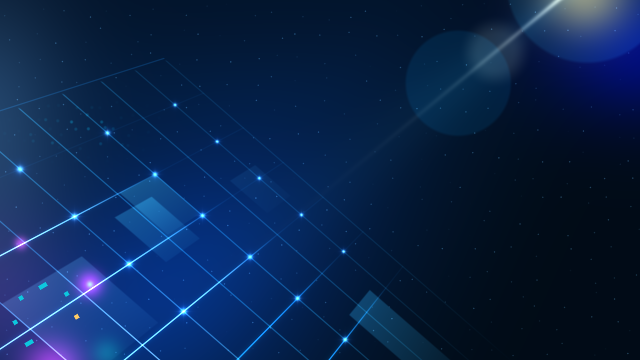
Reproduce this background procedurally as a Shadertoy shader.

```glsl
// Deep blue backdrop: a glowing perspective grid at lower left, a lens flare at upper right.

// Grid plane: origin, column step, row step and perspective strength.
const vec2 ORIGIN = vec2(.5306, .8618);
const vec2 COLUMN = vec2(-.0995, -.0671);
const vec2 ROW = vec2(.1051, -.0914);
const float PERSPECTIVE = .051;

float cross2(vec2 a, vec2 b) { return a.x * b.y - a.y * b.x; }

vec2 hash2(vec2 p) {
    vec3 q = fract(p.xyx * vec3(.1031, .1030, .0973));
    q += dot(q, q.yzx + 33.33);
    return fract((q.xx + q.yz) * q.zy);
}

float glow(vec2 p, vec2 center, vec2 radius) {
    vec2 q = (p - center) / radius;
    return exp(-dot(q, q));
}

float disc(vec2 p, vec2 center, float radius, float soft) {
    return 1. - smoothstep(radius - soft, radius + soft, length(p - center));
}

vec2 toGrid(vec2 p) {
    vec2 q = p - ORIGIN, side = COLUMN + PERSPECTIVE * p;
    return vec2(cross2(q, ROW), cross2(side, q)) / cross2(side, ROW);
}

vec2 fromGrid(vec2 g) {
    return (ORIGIN + COLUMN * g.x + ROW * g.y) / (1. - PERSPECTIVE * g.x);
}

// Translucent grid-aligned panel, fading along its rows.
float panel(vec2 g, vec2 lo, vec2 hi, vec2 aa) {
    vec2 inside = smoothstep(lo - aa, lo + aa, g) * (1. - smoothstep(hi - aa, hi + aa, g));
    return inside.x * inside.y * mix(1., .25, (g.y - lo.y) / (hi.y - lo.y));
}

// Tiny dots scattered over square cells.
float specks(vec2 p, float cells, float radius, float px) {
    vec2 id = floor(p * cells), h = hash2(id + 7.);
    float d = length(fract(p * cells) - .15 - .7 * h) / cells;
    return (1. - smoothstep(radius * .3, radius + px, d)) * hash2(id + 51.).x;
}

vec3 backdrop(vec2 p) {
    float shade = smoothstep(.75, 1.65, p.x - .45 * p.y + .2);
    vec3 col = mix(vec3(.012, .105, .225), vec3(.003, .045, .09), shade);
    col *= 1. - .25 * smoothstep(.7, 1.05, p.y);
    vec2 q = mat2(.77, -.64, .64, .77) * (p - vec2(.46, .2));
    col += vec3(.005, .08, .28) * glow(q, vec2(0), vec2(.5, .32));
    col += vec3(.13, .17, .2) * glow(p, vec2(-.06, .64), vec2(.24, .4));
    col += vec3(.15, .04, .14) * glow(p, vec2(-.02, .16), vec2(.22, .24));
    col += vec3(.55, .1, .45) * glow(p, vec2(.15, -.02), vec2(.08, .07));
    return col + vec3(.0, .2, .12) * glow(p, vec2(.297, .018), vec2(.04));
}

vec3 lensFlare(vec3 col, vec2 p) {
    col += vec3(.0, .01, .42) * glow(p, vec2(1.78, .88), vec2(.26, .2));
    col += vec3(.015, .085, .1) * disc(p, vec2(1.632, 1.051), .225, .006);
    col = mix(col, vec3(.62, .64, .54), .9 * glow(p, vec2(1.625, 1.02), vec2(.12, .11)));
    col += vec3(.0, .058, .085) * disc(p, vec2(1.273, .769), .146, .005);
    col += vec3(.11, .11, .09) * disc(p, vec2(1.377, .856), .075, .03);
    // Diagonal ray with a wide faint beam.
    vec2 q = p - vec2(1.551, 1.), dir = vec2(-.772, -.635);
    float along = max(dot(q, dir), 0.), off = cross2(q, dir);
    col += vec3(.4, .4, .35) * exp(-pow(off / .007, 2.) - along * 4.5);
    return col + vec3(.02, .055, .065) * exp(-pow(off / (.03 + .1 * along), 2.) - along * 1.1);
}

vec3 gridLight(vec2 p, float px) {
    vec2 g = toGrid(p), n = round(g);
    vec2 rate = vec2(length(vec2(dFdx(g.x), dFdy(g.x))), length(vec2(dFdx(g.y), dFdy(g.y)))) / px;
    vec2 d = abs(g - n) / rate, aa = rate * px;
    vec2 line = 1. - smoothstep(vec2(0), vec2(.0007 + px), d);
    line *= step(vec2(1, 0), n) * step(n, vec2(8, 6)) * smoothstep(vec2(.95, .03), vec2(1., .09), g).yx;

    // Panels
    vec3 col = vec3(.07, .19, .2) * panel(g, vec2(4, 2), vec2(4.95, 2.95), aa);
    col += vec3(.06, .18, .19) * panel(g, vec2(4.5, 2.3), vec2(5.45, 3.28), aa);
    col += vec3(.02, .05, .06) * panel(g, vec2(1.75, 2.75), vec2(2.7, 3.6), aa);
    col += vec3(.05, .18, .23) * panel(g, vec2(2.4, 5.8), vec2(3.4, 8.), aa);
    col += vec3(.07, .13, .14) * panel(g, vec2(6.5, 2.55), vec2(8., 3.9), aa);

    // Columns, then rows that brighten toward the near side
    float column = (.14 + .3 * smoothstep(1., 5., n.x)) * (1. - smoothstep(5., 9.5, g.y));
    float front = smoothstep(5.5, 7., n.x) * smoothstep(2., 4., g.y);
    col += line.x * column * mix(vec3(.12, .5, .65), vec3(.9, 1.3, 1.4), front);
    float near = smoothstep(3., 6.5, g.x + .5 * (n.y - 3.)) * step(1.5, n.y);
    float faint = n.y < .5 ? .2 : .05;
    col += line.y * (faint + .85 * near) * mix(vec3(.1, .5, .8), vec3(.6, .85, .85), near * step(n.y, 4.));
    col += vec3(.0, .1, .16) * near * exp(-d.y / .005) * step(n.y, 6.);

    // Star nodes on every second column
    vec2 node = vec2(2. * round(g.x / 2.), n.y), q = abs(p - fromGrid(node));
    float lit = step(2., node.x) * step(node.x, 6.) * step(1., node.y);
    lit *= step(node.y, node.x > 5. ? 4. : node.x > 3. ? 6. : 5.);
    float size = mix(.0042, .008, (node.x - 2.) / 4.), r = length(q);
    float spikes = exp(-(q.x + q.y) / size - min(q.x, q.y) / .002);
    return col + lit * (vec3(.35, .6, .6) * exp(-r * r / (size * size)) + vec3(.0, .28, .75) * exp(-r / size) + .25 * spikes);
}

// Ring of bright chips around the near panel.
vec3 chips(vec3 col, vec2 p, float px) {
    for (int i = 0; i < 6; i++) {
        float a = .83 * float(i);
        vec2 q = p - vec2(.127, .12) - .086 * vec2(cos(a), sin(a));
        q = abs(mat2(.86, -.5, .5, .86) * q) - vec2(i % 3 == 2 ? .012 : .006, .006);
        float mask = 1. - smoothstep(-px * .5, px * .5, max(q.x, q.y));
        col = mix(col, i == 0 ? vec3(1., .8, .4) : vec3(.05, .78, .87), mask);
    }
    return col;
}

void mainImage(out vec4 fragColor, in vec2 fragCoord) {
    float px = 1. / iResolution.y;
    vec2 p = fragCoord * px;
    vec3 col = lensFlare(backdrop(p), p) + gridLight(p, px);
    col += vec3(.13, .22, .27) * specks(p, 15., .0008, px);
    col += vec3(.0, .25, .28) * specks(p, 26., .004, px) * glow(p, vec2(.22, .64), vec2(.13, .05));
    // Pink sparks with a pale core
    col += vec3(.65, .05, .55) * glow(p, vec2(.25, .21), vec2(.034)) + vec3(.0, .6, .35) * glow(p, vec2(.25, .21), vec2(.009));
    col += vec3(.55, .12, .45) * glow(p, vec2(.058, .324), vec2(.017));
    fragColor = vec4(chips(col, p, px), 1.);
}
```
